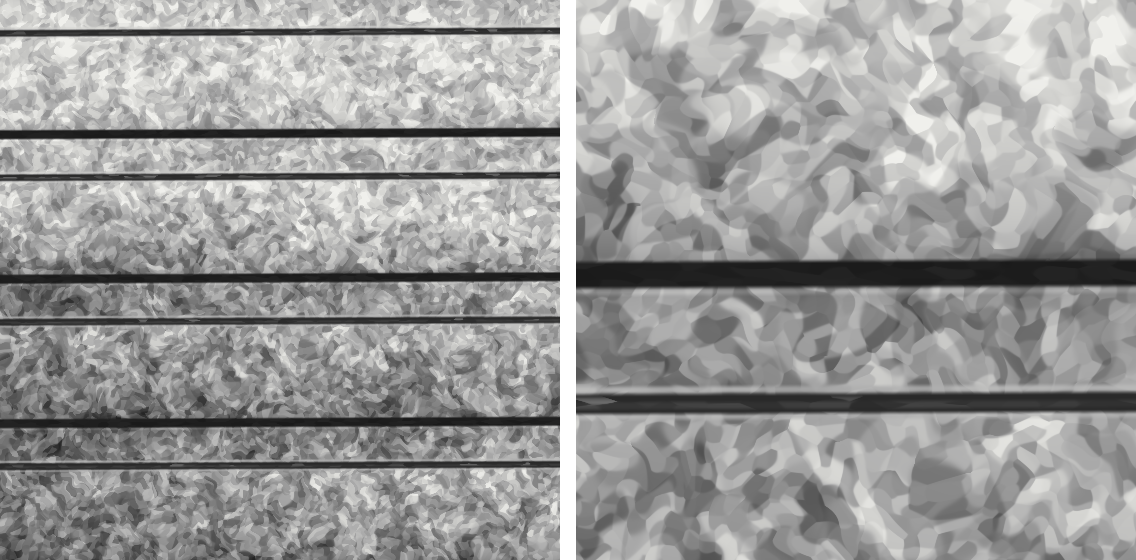
Left, the full canvas; right, a detail of the centre.
Reproduce this texture procedurally as a Shadertoy shader.

```glsl
vec3 hash3(vec2 cell) {
    vec3 p = fract(cell.xyx * vec3(0.1031, 0.1030, 0.0973));
    p += dot(p, p.yxz + 33.33);
    return fract((p.xxy + p.yzz) * p.zyx);
}

// Soft cellular noise: each cell is a randomly turned, stretched flake of one tone
float flakes(vec2 p) {
    vec2 cell = floor(p);
    float tone = 0.0, total = 0.0;
    for (int j = -1; j <= 1; j++)
    for (int i = -1; i <= 1; i++) {
        vec2 id = cell + vec2(i, j);
        vec3 h = hash3(id);
        vec2 d = id + 0.15 + 0.7 * h.xy - p;
        float turn = 6.283 * fract(h.x * 7.3 + h.z * 3.7);
        d = mat2(cos(turn), -sin(turn), sin(turn), cos(turn)) * d * vec2(0.75, 1.6);
        float weight = exp(-17.0 * dot(d, d));
        tone += weight * h.z;
        total += weight;
    }
    return tone / total - 0.5;
}

// Curling distortion from layered sines
vec2 curl(vec2 p) {
    vec2 w = sin(p.yx * vec2(41.0, 47.0) + 2.0 * sin(p * 23.0));
    return 0.005 * w + 0.0025 * sin(p.yx * vec2(117.0, 103.0) + 3.0 * w);
}

float band(float d, float halfWidth, float blur) {
    return 1.0 - smoothstep(halfWidth - blur, halfWidth + blur, abs(d));
}

void mainImage(out vec4 fragColor, in vec2 fragCoord) {
    vec2 uv = fragCoord / iResolution.xy;
    float blur = 0.0014 + 0.5 / iResolution.y;

    // Slightly tilted depth from the top, folded into repeating slats
    float depth = 1.0 - uv.y + 0.0045 * (uv.x - 0.5);
    float period = 0.258;
    float groove = mod(depth - 0.1383, period) - 0.1;
    float seam = groove - 0.077;
    float panel = fract((depth - 0.3153) / period) * period / 0.181;

    // Broad light falloff, plus the rounded shading of each slat
    float lower = smoothstep(0.2, 0.55, depth);
    float shade = mix(0.78, 0.54, smoothstep(0.12, 0.72, depth));
    shade += 0.15 * (uv.x - 0.5) * lower;
    shade += panel < 1.0 ? mix(0.07, -0.09, panel * panel) * (0.5 + 0.5 * lower)
                         : -0.035 * lower;
    shade += 0.018 * sin(uv.x * 9.0 + 3.0 * sin(depth * 7.0)) * sin(depth * 17.0 + uv.x * 4.0);

    // Zinc spangle at three sizes
    vec2 p = uv + curl(uv);
    float spangle = 0.16 * flakes(p * 27.0 + 5.0)
                  + 0.25 * flakes(p * 52.0 + 31.0)
                  + 0.22 * flakes(p * 93.0 + 77.0);
    shade += spangle * (0.88 + 0.2 * lower);

    // Bright rims beside the narrow seam, chipped along their length
    float chips = flakes(vec2(uv.x * 34.0, floor(depth / period + 0.4) * 3.0 + 0.5));
    float rim = 0.8 * band(seam + 0.0085, 0.0018, blur)
              + 0.65 * band(seam - 0.0078, 0.0014, blur);
    shade = mix(shade, 0.82 - 0.12 * lower + 0.12 * chips, rim);

    // Narrow seam with a worn grey core
    float wear = flakes(vec2(uv.x * 46.0, depth * 150.0));
    float core = 0.16 + 0.11 * band(seam - 0.001, 0.0022, blur) * (0.6 + wear);
    core += 0.22 * smoothstep(0.3, 0.48, wear) * band(seam + 0.002, 0.002, blur);
    shade = mix(shade, core, band(seam, 0.0058, blur));

    // Wide groove with a soft shadow and a faint lit lower lip
    shade *= 1.0 - 0.2 * exp(-abs(groove) * 90.0);
    shade += 0.09 * band(groove - 0.0105, 0.0015, blur);
    shade = mix(shade, 0.12 + 0.04 * wear, band(groove, 0.0078, blur));

    shade = clamp(shade, 0.0, 0.94);
    vec3 warmth = vec3(1.0, 1.0, 1.0 - 0.015 * smoothstep(0.65, 0.85, shade));
    fragColor = vec4(shade * warmth, 1.0);
}
```
